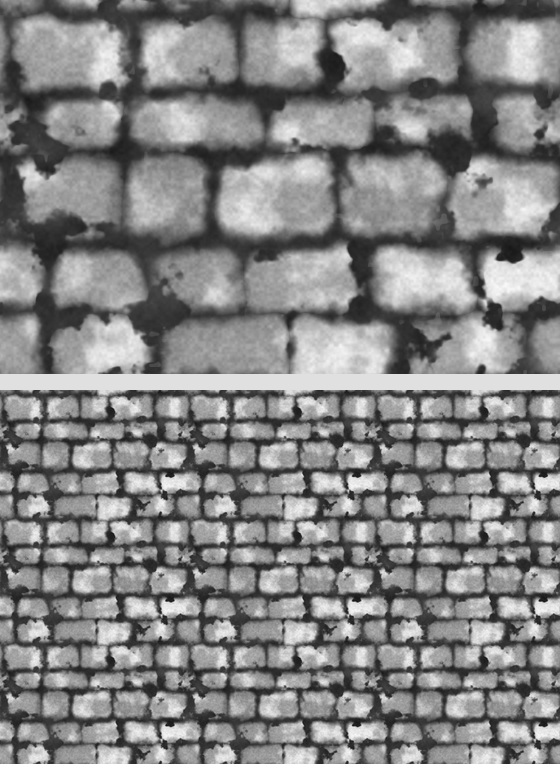
Top, the tile; bottom, the same tile 3 across and 3 down.
Write a Shadertoy shader that draws this texture.

```glsl
float hash(vec2 p) {
    vec3 q = fract(p.xyx * 0.1031);
    q += dot(q, q.yzx + 33.33);
    return fract((q.x + q.y) * q.z);
}

// Value noise that wraps after a whole number of cells; the seed also shifts its grid
float noise(vec2 uv, vec2 cells, float seed) {
    vec2 p = uv * cells + fract(seed * vec2(0.37, 0.23)), i = floor(p), f = p - i;
    f = f * f * (3.0 - 2.0 * f);
    vec2 a = floor(mod(i + 0.5, cells)) + seed;
    vec2 b = floor(mod(i + 1.5, cells)) + seed;
    return mix(mix(hash(a), hash(vec2(b.x, a.y)), f.x),
               mix(hash(vec2(a.x, b.y)), hash(b), f.x), f.y);
}

float fbm(vec2 uv, vec2 cells, float seed) {
    float sum = 0.0, weight = 0.5;
    for (int i = 0; i < 4; i++) {
        sum += weight * noise(uv, cells, seed);
        cells *= 2.0;
        seed += 37.0;
        weight *= 0.5;
    }
    return sum / 0.9375;
}

// Course heights from the bottom, and the shift of each course in stones
const float courseEdge[6] = float[6](-0.036, 0.16, 0.352, 0.59, 0.754, 0.964);
const float courseShift[5] = float[5](0.55, 0.29, -0.06, 0.29, 0.12);

float joint(int row, int k) {
    float jitter = hash(vec2(k % 5, row) + 17.0) - 0.5;
    return (float(k) + courseShift[row] + 0.38 * jitter) / 5.0;
}

float roundedBox(vec2 p, vec2 halfSize, float radius) {
    vec2 q = abs(p) - halfSize + radius;
    return length(max(q, 0.0)) + min(max(q.x, q.y), 0.0) - radius;
}

void mainImage(out vec4 fragColor, in vec2 fragCoord) {
    vec2 uv = fragCoord / iResolution.xy;
    vec2 aspect = vec2(1.5, 1.0);

    // Uneven outlines
    vec2 warp = vec2(fbm(uv, vec2(12, 8), 11.0), fbm(uv, vec2(12, 8), 53.0)) - 0.5;
    vec2 p = uv + 0.045 * warp / aspect;
    float ragged = 0.03 * (fbm(uv, vec2(30, 20), 91.0) - 0.5);

    // Worn hollows, filled bridges and pale patches
    float hollow = smoothstep(0.52, 0.76, fbm(uv, vec2(18, 12), 131.0));
    float bridge = smoothstep(0.55, 0.75, fbm(uv, vec2(9, 6), 173.0));
    float patches = smoothstep(0.36, 0.72, fbm(uv, vec2(15, 10), 211.0));

    float stone = 0.0, cover = 0.0, nearest = 1.0;
    for (int row = 0; row < 5; row++) {
        for (int k = 0; k < 5; k++) {
            vec2 low = vec2(joint(row, k), courseEdge[row]);
            vec2 high = vec2(joint(row, k + 1), courseEdge[row + 1]);
            vec2 offset = p - 0.5 * (low + high);
            offset -= round(offset);
            vec2 halfSize = 0.5 * (high - low) * aspect - vec2(0.02, 0.022);
            float d = roundedBox(offset * aspect, halfSize, 0.035);

            float wear = smoothstep(0.25, 0.9, hash(vec2(k, row) + 71.0));
            d += ragged + hollow * mix(0.015, 0.075, wear) - 0.018 * bridge;
            float mask = smoothstep(0.019, -0.021, d);
            float tone = mix(0.5, 0.6, hash(vec2(row, k) + 29.0));
            tone += 0.06 * smoothstep(0.0, -0.07, d);
            stone = max(stone, mask * tone);
            cover = max(cover, mask);
            nearest = min(nearest, d);
        }
    }

    // Dark mortar with a pale dusting beside the stones
    float mortar = 0.07 + 0.24 * fbm(uv, vec2(15, 10), 251.0);
    mortar += 0.09 * smoothstep(0.03, 0.0, nearest);
    mortar += 0.1 * smoothstep(0.72, 0.9, noise(uv, vec2(90, 60), 307.0))
            * smoothstep(0.6, 0.8, noise(uv, vec2(24, 16), 331.0));

    // Stone tint and fine grain
    float gray = stone + cover * 0.27 * patches + (1.0 - cover) * mortar;
    float grain = 0.5 * noise(uv, vec2(210, 140), 401.0)
                + 0.5 * noise(uv, vec2(120, 80), 443.0) - 0.5;
    gray += grain * mix(0.05, 0.14, cover);
    fragColor = vec4(vec3(clamp(gray, 0.0, 1.0)), 1.0);
}
```
